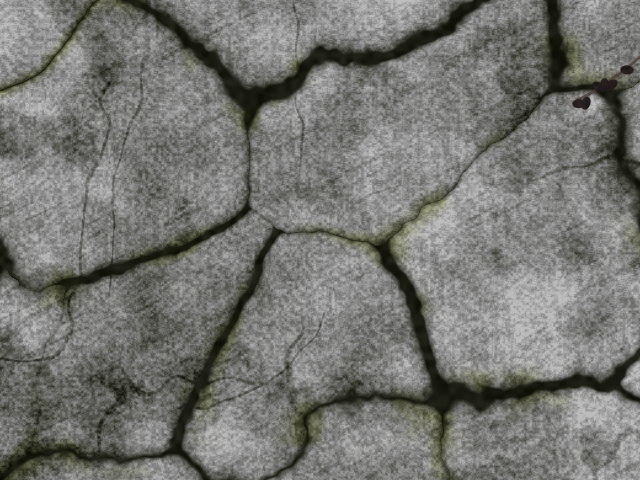
This texture is drawn by a Shadertoy shader. Its source:

```glsl
#define SLAB_SCALE vec2(1.75, 2.7)
#define SLAB_ANGLE -0.98
#define CRACK_WIDTH 0.027
#define BASE_TONE 0.583
#define GRAIN 0.23
#define LICHEN 0.14
#define LIGHT_DIR vec2(-0.5, 0.86)
#define SEED 17.0

float hash(vec2 p) {
    return fract(sin(dot(p, vec2(127.1, 311.7))) * 43758.5453);
}

vec2 hash2(vec2 p) {
    return vec2(hash(p), hash(p + 57.3));
}

float noise(vec2 p) {
    vec2 i = floor(p), f = fract(p);
    f = f * f * (3.0 - 2.0 * f);
    return mix(mix(hash(i), hash(i + vec2(1, 0)), f.x),
               mix(hash(i + vec2(0, 1)), hash(i + vec2(1, 1)), f.x), f.y);
}

mat2 rotation(float a) {
    return mat2(cos(a), sin(a), -sin(a), cos(a));
}

float fbm(vec2 p) {
    float sum = 0.0, amp = 0.5;
    for (int i = 0; i < 6; i++) {
        sum += amp * noise(p);
        p = rotation(0.6) * p * 2.03 + 11.7;
        amp *= 0.5;
    }
    return sum;
}

float smoothMin(float a, float b, float k) {
    float h = max(k - abs(a - b), 0.0) / k;
    return min(a, b) - 0.25 * h * h * k;
}

vec2 slabPoint(vec2 cell) {
    return cell + 0.08 + 0.84 * hash2(cell + SEED);
}

// Signed distance to the open cracks between slabs; some joints stay closed
float slabs(vec2 q, out vec2 id, out vec2 toCentre, out vec2 edgeNormal) {
    vec2 base = floor(q);
    float nearest = 9.0;
    for (int k = 0; k < 9; k++) {
        vec2 cell = base + vec2(k % 3 - 1, k / 3 - 1);
        vec2 r = slabPoint(cell) - q;
        if (dot(r, r) < nearest) {
            nearest = dot(r, r);
            id = cell;
            toCentre = r;
        }
    }
    float gap = 2.0, closest = 9.0;
    edgeNormal = vec2(0.0, 1.0);
    for (int k = 0; k < 25; k++) {
        vec2 cell = id + vec2(k % 5 - 2, k / 5 - 2);
        if (cell == id) continue;
        vec2 r = slabPoint(cell) - q;
        vec2 n = normalize(r - toCentre);
        float openness = sqrt(fract(hash(id + 3.1) + hash(cell + 3.1)));
        float d = dot(0.5 * (r + toCentre), n) - mix(-0.02, CRACK_WIDTH, openness);
        if (d < closest) {
            closest = d;
            edgeNormal = n;
        }
        gap = smoothMin(gap, d, 0.06);
    }
    return gap;
}

// Slabs are smaller near the middle and their edges wander
vec2 slabSpace(vec2 p) {
    vec2 v = p - vec2(0.72, 0.48);
    v *= 1.0 + 0.7 * exp(-8.0 * dot(v, v));
    v += 0.17 * (vec2(noise(p * 3.2), noise(p * 3.2 + 40.0)) - 0.5);
    v += 0.032 * (vec2(noise(p * 15.0), noise(p * 15.0 + 40.0)) - 0.5);
    v += 0.010 * (vec2(noise(p * 60.0), noise(p * 60.0 + 40.0)) - 0.5);
    return rotation(-SLAB_ANGLE) * v * SLAB_SCALE.yx.yx.xy.yx;
}

// Thin wandering fissures along a noise contour
float fissure(vec2 p, float offset) {
    float field = noise(p * 2.3 + offset) + 0.06 * noise(p * 19.0 + offset);
    float line = 1.0 - smoothstep(0.002, 0.009, abs(field - 0.52));
    return line * smoothstep(0.45, 0.6, noise(p * 4.0 + offset * 2.0));
}

// Small leaves scattered along a bent stem
vec2 sprig(vec2 p, float aa) {
    float leaf = 0.0, stem = 0.0;
    vec2 v = p - vec2(1.22, 0.80);
    float bend = v.y - 0.55 * v.x - 1.5 * v.x * v.x;
    stem = (1.0 - smoothstep(0.002, 0.003 + aa, abs(bend))) * step(-0.02, v.x);
    for (int i = 0; i < 6; i++) {
        float t = float(i);
        float x = 0.02 * t - 0.02;
        vec2 c = vec2(x, 0.55 * x + 1.5 * x * x) + 0.045 * (hash2(vec2(t, 8.0)) - 0.5);
        vec2 w = rotation(t * 1.9) * (v - c);
        float d = length(w * vec2(1.0, 1.5)) - 0.014;
        leaf = max(leaf, 1.0 - smoothstep(-aa, aa, d));
    }
    return vec2(leaf, stem);
}

void mainImage(out vec4 fragColor, in vec2 fragCoord) {
    vec2 p = fragCoord / iResolution.y;
    float aa = 1.0 / iResolution.y;
    vec2 id, toCentre, normal;
    float gap = slabs(slabSpace(p), id, toCentre, normal);

    // Slab tone, tilt and bevelled rim
    float tone = BASE_TONE + 0.10 * (hash(id + 5.0) - 0.5);
    tone += 0.12 * dot(toCentre, hash2(id + 9.0) - 0.5);
    float rim = 1.0 - smoothstep(0.0, 0.10, gap);
    tone += rim * (0.07 * dot(rotation(SLAB_ANGLE) * normal, LIGHT_DIR) - 0.07);

    // Weathering, scratches and grain
    tone += 0.26 * (fbm(p * 2.5 + 3.0) - 0.5) + 0.36 * (fbm(p * 13.0) - 0.5);
    float lichen = smoothstep(0.53, 0.60, fbm(p * 5.5 + 20.0));
    tone -= LICHEN * lichen * (0.35 + 0.9 * noise(p * 85.0));
    vec2 along = rotation(-0.45) * p;
    tone -= 0.07 * smoothstep(0.72, 0.95, noise(along * vec2(7.0, 110.0)));
    tone += GRAIN * (noise(p * 180.0) - 0.5) + 0.6 * GRAIN * (noise(p * 390.0) - 0.5);
    tone -= 0.16 * max(fissure(p, 4.0), fissure(p.yx, 31.0));

    // Shadowed cracks with dirt inside
    tone *= 1.0 - 0.35 * (1.0 - smoothstep(0.0, 0.035, gap));
    float crack = 1.0 - smoothstep(-0.008, 0.006 + 2.0 * aa, gap);
    tone = mix(tone, 0.05 + 0.09 * noise(p * 70.0), crack);
    tone = clamp(tone, 0.03, 0.74);

    // Neutral lights, olive darks and moss by the cracks
    float shade = 1.0 - smoothstep(0.25, 0.55, tone);
    vec3 color = vec3(tone) + vec3(0.0, 0.005, -0.027) * shade;
    float moss = rim * smoothstep(0.52, 0.68, fbm(p * 8.0 + 60.0));
    color *= mix(vec3(1.0), vec3(0.86, 0.88, 0.66), moss);

    vec2 plant = sprig(p, aa);
    color = mix(color, vec3(0.30, 0.23, 0.21), 0.8 * plant.y);
    color = mix(color, vec3(0.11, 0.08, 0.08) + 0.06 * noise(p * 120.0), plant.x);
    fragColor = vec4(color, 1.0);
}
```
